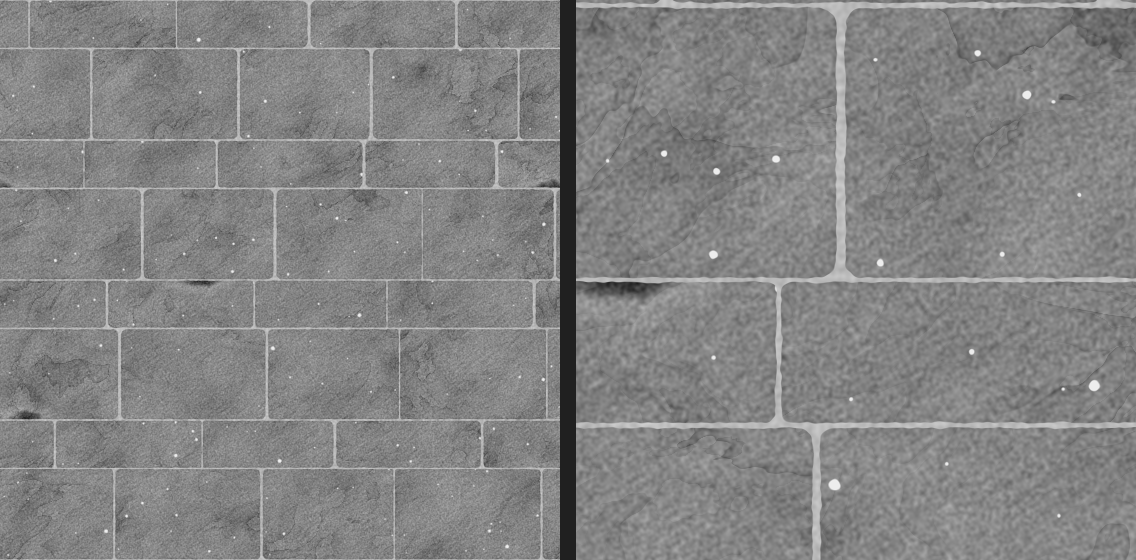
Left, the full canvas; right, a detail of the centre.
A Shadertoy shader for this texture:

```glsl
// Grey slate wall: alternating tall and short courses of wide and narrow stones.
// Each stone is a rounded box between pale joints of varying width, textured by
// seeded noise: clouds, terraced cracks, diagonal grain, stains and white specks.

#define COURSE_PAIRS 4.0     // tall + short course pairs up the canvas
#define TALL_SHARE 0.654     // height share of the tall course in a pair
#define STONE_PERIOD 0.5     // length of one wide + narrow stone
#define WIDE_STONE 0.263     // length of the wide stone
#define STONE_TONE 0.532
#define MORTAR_TONE 0.73
#define CRACK_DEPTH 0.15
#define GRAIN_DEPTH 0.14
#define SPECK_CELL 0.03
#define SPECK_CHANCE 0.15
#define STAIN_CHANCE 0.16

// Start of a wide stone in each course, bottom to top
const float COURSE_SHIFT[8] = float[8](0.204, 0.098, 0.2135, 0.191,
                                       0.491, 0.387, 0.163, 0.052);

vec2 hash2(vec2 p) {
    vec3 q = fract(p.xyx * vec3(0.1031, 0.1030, 0.0973));
    q += dot(q, q.yzx + 33.33);
    return fract((q.xx + q.yz) * q.zy);
}

float corner(vec2 cell, vec2 offset, vec2 f) {
    return dot(hash2(cell + offset) * 2.0 - 1.0, f - offset);
}

// Gradient noise, about -0.7 to 0.7
float noise(vec2 p) {
    vec2 i = floor(p), f = p - i;
    vec2 u = f * f * f * (f * (f * 6.0 - 15.0) + 10.0);
    return mix(mix(corner(i, vec2(0, 0), f), corner(i, vec2(1, 0), f), u.x),
               mix(corner(i, vec2(0, 1), f), corner(i, vec2(1, 1), f), u.x), u.y);
}

float fbm(vec2 p) {
    float sum = 0.0, amp = 1.0;
    for (int i = 0; i < 5; i++) {
        sum += amp * noise(p);
        p = mat2(1.6, 1.2, -1.2, 1.6) * p + 7.3;
        amp *= 0.5;
    }
    return sum;
}

// Thin dark steps along level lines, fading out on one side
float terraces(float field) {
    float f = fract(field);
    return smoothstep(0.0, 0.04, f) * (0.65 * exp(-f * 16.0) + 0.35 * exp(-f * 4.0));
}

float stoneTone(vec2 local, vec2 p, vec2 seed) {
    vec2 along = mat2(0.82, -0.57, 0.57, 0.82) * local;   // grain rises to the right
    vec2 s = along * vec2(0.8, 1.2) + seed * 31.0;
    vec2 warp = vec2(noise(s * 9.0), noise(s * 9.0 + 40.0));
    float clouds = fbm(s * 11.0 + 5.0);
    float coarse = terraces(fbm(s * 8.0 + 0.6 * warp) * 2.6 + seed.x);
    float fine = terraces(fbm(s * 17.0 + warp + 60.0) * 2.2 + seed.y);
    float patches = smoothstep(-0.25, 0.4, noise(s * 7.0 + 90.0));
    float streaks = noise(along * vec2(45.0, 230.0) + seed * 50.0);
    float grain = noise(along * 331.0) + 0.6 * noise(p * 197.0 + 13.0);
    return STONE_TONE + 0.07 * clouds + 0.07 * streaks + GRAIN_DEPTH * grain
         - CRACK_DEPTH * (coarse * (0.35 + patches) + 0.55 * fine * (0.3 + patches))
         - 0.045 * patches * smoothstep(0.1, -0.4, clouds);
}

void mainImage(out vec4 fragColor, in vec2 fragCoord) {
    vec2 p = fragCoord / iResolution.y;
    float px = 1.0 / iResolution.y;

    // Course
    float pairPos = p.y * COURSE_PAIRS, pairId = floor(pairPos);
    float v = pairPos - pairId;
    bool tall = v < TALL_SHARE;
    float row = mod(2.0 * pairId + (tall ? 0.0 : 1.0), 8.0);
    float height = (tall ? TALL_SHARE : 1.0 - TALL_SHARE) / COURSE_PAIRS;
    float y = (tall ? v : v - TALL_SHARE) / COURSE_PAIRS;

    // Stone within the course
    float run = (p.x - COURSE_SHIFT[int(row)]) / STONE_PERIOD;
    float x = fract(run) * STONE_PERIOD;
    bool wide = x < WIDE_STONE;
    float id = mod(2.0 * floor(run) + (wide ? 0.0 : 1.0), 4.0);
    vec2 size = vec2(wide ? WIDE_STONE : STONE_PERIOD - WIDE_STONE, height);
    vec2 local = vec2(wide ? x : x - WIDE_STONE, y);
    vec2 seed = hash2(vec2(id, row) * 3.7 + 11.0);

    // Nearest joints, their widths and the rounded corner between them
    vec2 far = step(size * 0.5, local);
    float sideWidth = hash2(vec2(mod(id + far.x, 4.0), row) + 71.0).x;
    float bedWidth = hash2(vec2(mod(row + far.y, 8.0), 29.0)).y;
    vec2 inset = vec2(mix(0.0008, 0.0030, sideWidth), mix(0.0010, 0.0021, bedWidth));
    vec2 edge = min(local, size - local) - inset;
    edge += 0.0013 * vec2(noise(p * 70.0), noise(p * 70.0 + 31.0)) + 0.001 * noise(p * 190.0);
    float radius = mix(0.002, 0.011, sideWidth);
    vec2 q = radius - edge;
    float outside = length(max(q, 0.0)) + min(max(q.x, q.y), 0.0) - radius;

    float tone = stoneTone(local, p, seed);

    // Occasional dark stain with a pale rim, set against a joint
    vec2 pick = hash2(vec2(row, id) * 5.3 + 47.0);
    vec2 spot = size * vec2(pick.y, step(0.5, seed.x));
    float reach = length((local - spot) / vec2(0.035, 0.014)) + 0.9 * noise(p * 55.0);
    float stained = step(pick.x, STAIN_CHANCE);
    tone += stained * 0.07 * smoothstep(2.2, 1.1, reach);
    tone -= stained * 0.34 * smoothstep(1.2, 0.2, reach);

    // White specks, mostly tiny
    vec2 grid = local / SPECK_CELL, cell = floor(grid);
    vec2 key = cell + floor(seed * 200.0);
    vec2 kind = hash2(key + 17.0);
    vec2 center = 0.15 + 0.7 * hash2(key + 203.0);
    float speckSize = mix(0.0010, 0.0034, kind.y * kind.y * kind.y);
    float speckDist = length(grid - cell - center) * SPECK_CELL + 0.0008 * noise(p * 260.0);
    float speck = step(kind.x, SPECK_CHANCE) * smoothstep(px, -px, speckDist - speckSize);
    tone = mix(tone, 0.93, speck);

    // Mortar
    float mortar = MORTAR_TONE + 0.12 * noise(p * 240.0) + 0.06 * noise(p * 25.0);
    tone -= 0.03 * smoothstep(-0.004, 0.0, outside);
    tone = mix(tone, mortar, smoothstep(-0.8 * px, 0.8 * px, outside));
    fragColor = vec4(vec3(clamp(tone, 0.0, 1.0)), 1.0);
}
```
